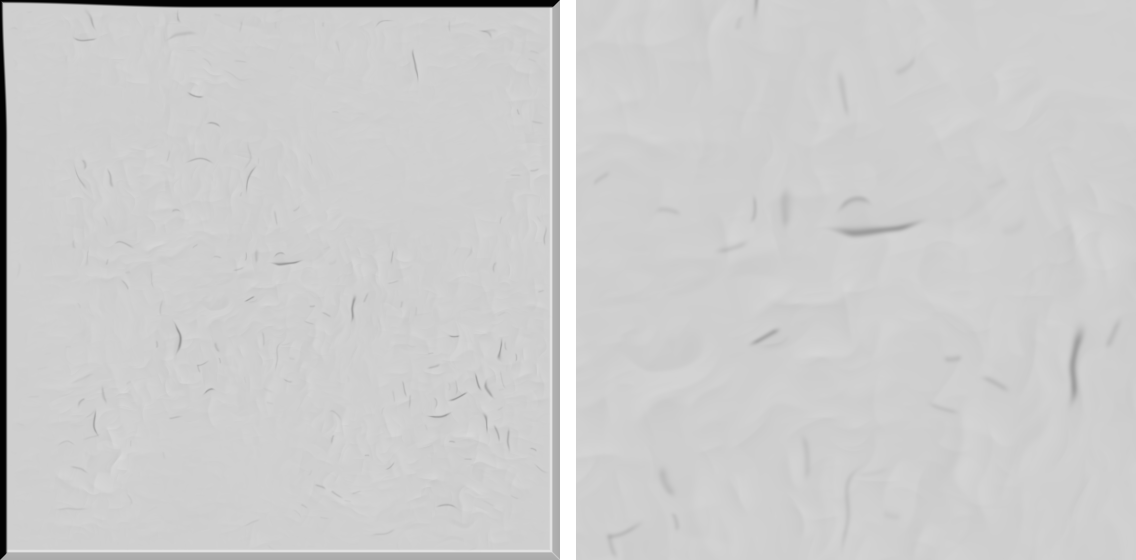
Left, the full canvas; right, a detail of the centre.
A WebGL 2 fragment shader for this texture map:

```glsl
#version 300 es
precision highp float;

uniform vec2 u_resolution;
out vec4 fragColor;

#define PAPER vec3(0.812)
#define BEVEL_GREY vec3(0.67)
#define BEVEL_BLACK vec3(0.01)
#define RIM_LIGHT 0.085
#define BEVEL_WIDTH 0.0145
#define RELIEF 0.034
#define CRACK_DEPTH 0.2
#define CRACK_SHARE 0.07
#define COMB_SCALE 11.0
#define PATCH_SCALE 6.0

float hash(vec2 p) {
    return fract(sin(dot(p, vec2(127.1, 311.7))) * 43758.5453);
}

float noise(vec2 p) {
    vec2 i = floor(p), f = fract(p);
    f = f * f * (3.0 - 2.0 * f);
    return mix(mix(hash(i), hash(i + vec2(1, 0)), f.x),
               mix(hash(i + vec2(0, 1)), hash(i + vec2(1, 1)), f.x), f.y);
}

float fbm(vec2 p) {
    float sum = 0.0, gain = 0.5;
    for (int i = 0; i < 4; i++) {
        sum += gain * noise(p);
        p = p * 2.03 + 17.3;
        gain *= 0.5;
    }
    return sum;
}

// Short asymmetric folds, one per cell; neighbours share a direction
float folds(vec2 uv, float cells, float seed) {
    vec2 p = uv * cells, base = floor(p);
    float shade = 0.0;
    for (int y = -1; y <= 1; y++)
    for (int x = -1; x <= 1; x++) {
        vec2 id = base + vec2(x, y);
        vec2 key = id + seed;
        vec2 centre = id + vec2(hash(key), hash(key + 5.3));
        vec2 place = centre / cells;

        float upright = step(0.53, noise(place * COMB_SCALE + seed));
        float slant = 0.9 * (noise(place * 7.0 + 31.0) - 0.5) + 0.6 * (hash(key + 9.1) - 0.5);
        float angle = slant - 1.5708 * upright;
        vec2 along = vec2(cos(angle), sin(angle));
        vec2 rel = p - centre;
        float a = dot(rel, along);
        float d = dot(rel, vec2(-along.y, along.x)) + (hash(key + 2.7) - 0.5) * a * a;

        float reach = mix(0.45, 0.95, hash(key + 3.9));
        float ends = 1.0 - smoothstep(0.35 * reach, reach, abs(a));
        float soft = mix(0.04, 0.14, hash(key + 8.2));
        float side = d / sqrt(d * d + soft * soft);
        float falloff = exp(-abs(d) * (d > 0.0 ? 4.5 : 7.0));
        float facing = hash(key + 6.6) < 0.8 ? 1.0 : -0.7;
        float tension = smoothstep(0.3, 0.66, fbm(place * PATCH_SCALE + 4.0));
        float height = mix(0.2, 1.0, hash(key + 1.4)) * mix(0.3, 1.15, tension);
        shade += RELIEF * facing * height * side * falloff * ends;

        // Occasional pinched creases in the tense patches
        float creased = step(hash(key + 7.7), CRACK_SHARE * tension);
        float crackLine = d * 0.55 / (cells * 0.0011);
        shade -= CRACK_DEPTH * creased * ends * ends * height * exp(-crackLine * crackLine);
    }
    return shade;
}

float crumple(vec2 uv) {
    vec2 bend = vec2(noise(uv * 42.0), noise(uv * 42.0 + 19.0)) - 0.5;
    vec2 q = uv + bend * 0.011;
    float shade = 0.9 * folds(q, 23.0, 3.0);
    shade += 0.75 * folds(q, 36.0, 41.0);
    shade += 0.4 * folds(q, 58.0, 83.0);
    return shade + 0.014 * (fbm(uv * 9.0) - 0.47);
}

void main() {
    vec2 uv = gl_FragCoord.xy / u_resolution;
    float left = uv.x, right = 1.0 - uv.x;
    float bottom = uv.y, top = 1.0 - uv.y;

    // Crumpled sheet, calmer close to the frame
    float inner = min(min(left, right), min(top, bottom));
    vec3 colour = PAPER + crumple(uv) * smoothstep(0.01, 0.04, inner);

    // Raised rim beside the grey bevels
    float litDepth = min(right, bottom);
    float rim = (litDepth - BEVEL_WIDTH - 0.0015) / 0.0022;
    colour += RIM_LIGHT * exp(-rim * rim);

    // Grey bevels with a bright mitre
    float slope = smoothstep(0.0, BEVEL_WIDTH, litDepth);
    vec3 grey = BEVEL_GREY + 0.02 * slope;
    float mitre = (right - bottom) / 0.0018;
    grey += 0.1 * exp(-mitre * mitre);
    float greyMask = 1.0 - smoothstep(BEVEL_WIDTH - 0.003, BEVEL_WIDTH + 0.001, litDepth);
    colour = mix(colour, grey, greyMask);

    // Black bevels, narrowing towards the upper left corner
    float leftWidth = mix(0.004, 0.0115, smoothstep(0.0, 0.25, top));
    float topWidth = mix(0.004, 0.0125, smoothstep(0.0, 0.35, left));
    float darkDepth = min(left - leftWidth, top - topWidth);
    float blackMask = 1.0 - smoothstep(-0.0025, 0.003, darkDepth);
    float mitreSide = smoothstep(-0.0015, 0.0015, litDepth - min(left, top));
    colour = mix(colour, BEVEL_BLACK, blackMask * mitreSide);

    fragColor = vec4(clamp(colour, 0.0, 1.0), 1.0);
}
```
